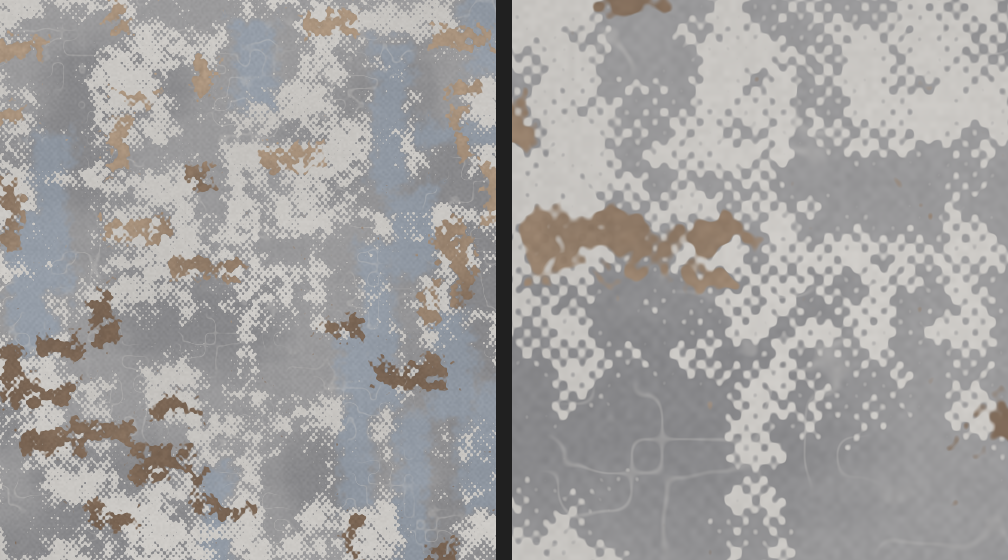
Left: the whole. Right: its middle third, enlarged.
Reproduce this texture procedurally as a Shadertoy shader.

```glsl
// Distressed wall covering: pale ground under worn grey and blue-grey brush blocks,
// broken by a staggered woven dot lattice, with flecks of gold and brown on top.
// Hashed box strokes and streaky noise form coverage fields cut by soft thresholds.

const vec3 PAPER = vec3(0.79, 0.78, 0.765);
const vec3 GREY_LIGHT = vec3(0.605, 0.603, 0.608);
const vec3 GREY_DARK = vec3(0.53, 0.53, 0.54);
const vec3 BLUE = vec3(0.565, 0.60, 0.645);
const vec3 GOLD = vec3(0.65, 0.56, 0.47);
const vec3 BROWN = vec3(0.45, 0.365, 0.295);
const vec2 WEAVE_FREQ = vec2(92.0, 80.0);  // lattice repeats per canvas height
const float WEAVE_DEPTH = 0.19;
const float RAGGED = 0.85;                 // roughness of the paint edges
const float SOFTNESS = 0.085;              // width of the paint edges
const float SPAN = 0.89;                   // width over which strokes scatter
const float TAU = 6.2831853;

float hash(vec2 p) {
    return fract(sin(dot(p, vec2(127.1, 311.7))) * 43758.5453);
}

float noise(vec2 p) {
    vec2 i = floor(p), f = fract(p);
    f = f * f * (3.0 - 2.0 * f);
    return mix(mix(hash(i), hash(i + vec2(1, 0)), f.x),
               mix(hash(i + vec2(0, 1)), hash(i + vec2(1, 1)), f.x), f.y);
}

// Blotches of two sizes, for ragged edges and flecks
float blotch(vec2 p) {
    return 0.6 * noise(p * 68.0) + 0.4 * noise(p * 145.0 + 31.0);
}

// Horizontal and vertical drag marks
float streaks(vec2 p) {
    float across = noise(p * vec2(6.0, 25.0) + 3.0);
    float along = noise(p * vec2(24.0, 6.0) + 17.0);
    return 0.35 * across + 0.35 * along + 0.3 * noise(p * 13.0 + 41.0);
}

// Depth inside the nearest of many scattered box strokes, positive inside
float strokes(vec2 p, int count, float seed, vec2 size, float upright) {
    float depth = -1.0;
    for (int i = 0; i < count; i++) {
        float k = float(i);
        vec2 jitter = vec2(hash(vec2(k, seed)), hash(vec2(k, seed + 1.0)));
        vec2 center = vec2(jitter.x * SPAN, (k + jitter.y) / float(count));
        vec2 extent = size * mix(vec2(0.45, 0.6), vec2(1.4),
            vec2(hash(vec2(k, seed + 2.0)), hash(vec2(k, seed + 3.0))));
        if (hash(vec2(k, seed + 4.0)) < upright) extent = extent.yx;
        vec2 d = abs(p - center) - extent;
        depth = max(depth, -max(d.x, d.y));
    }
    return depth;
}

float cut(float field) {
    return smoothstep(-SOFTNESS, SOFTNESS, field - 0.5);
}

void mainImage(out vec4 fragColor, in vec2 fragCoord) {
    vec2 p = fragCoord / iResolution.y;
    vec2 bent = p + 0.022 * (vec2(noise(p * 22.0), noise(p * 22.0 + 57.0)) - 0.5);
    float rough = blotch(p) - 0.5;
    float weave = cos(TAU * WEAVE_FREQ.x * p.x) * cos(TAU * WEAVE_FREQ.y * p.y);

    // Paint coverage: worn streaks plus fuller blocks
    float greyDepth = strokes(bent, 32, 5.0, vec2(0.10, 0.030), 0.4);
    float blueDepth = strokes(bent, 13, 23.0, vec2(0.115, 0.027), 0.75);
    float blocks = smoothstep(-0.025, 0.018, max(greyDepth, blueDepth));
    float wear = 0.42 + 1.15 * (streaks(p) - 0.5);
    float paint = cut(wear + 0.5 * blocks + WEAVE_DEPTH * weave + RAGGED * rough);

    // Ground and paint tones
    vec3 ground = PAPER * (0.965 + 0.07 * noise(p * 4.0 + 9.0));
    float tone = smoothstep(0.3, 0.75, 0.7 * noise(p * 7.0 + 71.0) + 0.3 * streaks(p * 2.0));
    vec3 coat = mix(GREY_LIGHT, GREY_DARK, tone);
    float blue = smoothstep(-0.02, 0.012, blueDepth + 0.04 * rough);
    coat = mix(coat, BLUE * (1.03 - 0.05 * tone), 0.9 * blue);

    // Pale scratches and faint weave left in the coat
    float scratch = 1.0 - smoothstep(0.0, 0.07, abs(noise(p * 48.0 + 13.0) - 0.5));
    scratch *= smoothstep(0.5, 0.75, noise(p * 17.0 + 29.0));
    coat = mix(coat, PAPER, 0.3 * scratch) + 0.008 * weave;
    vec3 color = mix(ground, coat, paint);

    // Gold flecks, turning brown toward the bottom
    float goldDepth = strokes(bent, 36, 47.0, vec2(0.042, 0.010), 0.5);
    float goldCover = 0.66 * smoothstep(-0.032, 0.008, goldDepth);
    float gold = cut(goldCover + 1.1 * rough + 0.07 * weave);
    float age = smoothstep(0.8, 0.25, p.y + 0.5 * (noise(p * 9.0 + 83.0) - 0.5));
    color = mix(color, mix(GOLD, BROWN, age) * (1.0 + 0.2 * rough), 0.93 * gold);

    // Fine surface grain
    color += 0.03 * (noise(p * 260.0) - 0.5);
    fragColor = vec4(color, 1.0);
}
```
